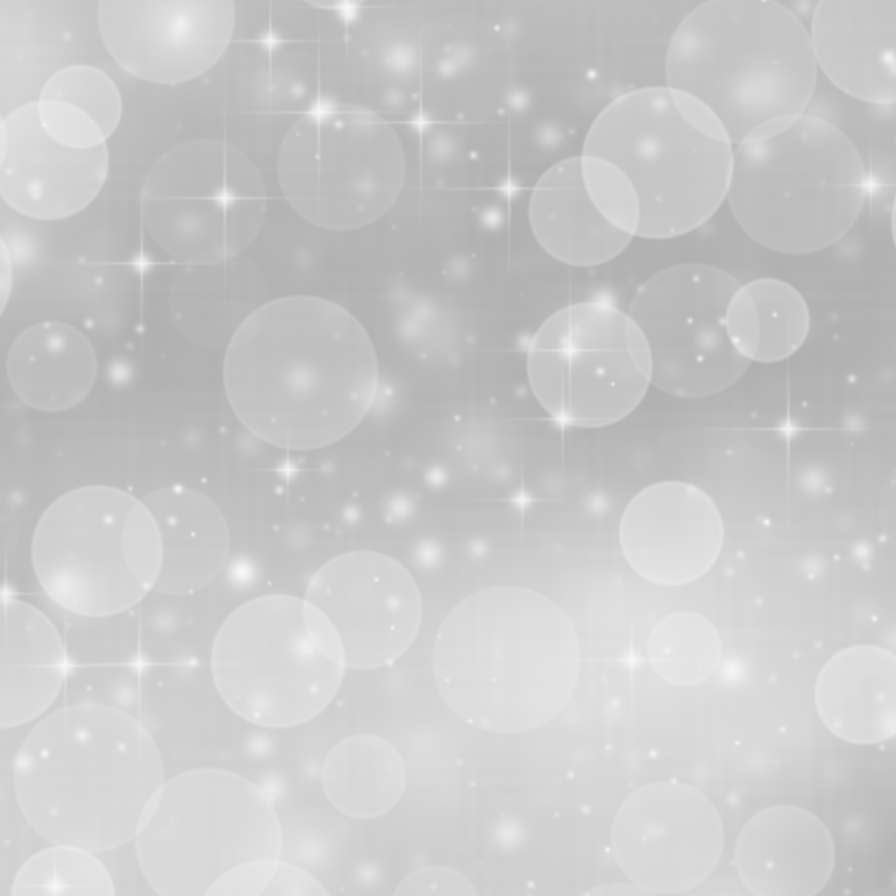
Give the GLSL for this background, as a Shadertoy shader.

```glsl
// Silvery bokeh backdrop: translucent discs, soft glows and star sparkles over a grey gradient.
#define DARK_TONE 0.700
#define LIGHT_TONE 0.815
#define DISC_CELLS 6.0
#define DISC_RADIUS vec2(0.040, 0.088)
#define DISC_OPACITY 0.34
#define RIM_WIDTH 0.0028
#define HAZE_RADIUS 0.040
#define GLOW_RADIUS 0.0135
#define SPARK_RADIUS 0.0042
#define STAR_COUNT 18
#define RAY_LENGTH 0.032
#define RAY_WIDTH 0.0019

vec3 hash3(vec2 p) {
    vec3 q = fract(vec3(p.xyx) * vec3(0.1031, 0.1030, 0.0973));
    q += dot(q, q.yxz + 33.33);
    return fract((q.xxy + q.yzz) * q.zyx);
}

// Layered sines, roughly -1 to 1
float drift(vec2 p) {
    return 0.5 * sin(p.x * 9.0 + 2.0 * sin(p.y * 7.0))
         + 0.3 * sin(p.y * 17.0 - p.x * 8.0 + 1.3)
         + 0.2 * sin(p.x * 27.0 + p.y * 21.0);
}

float blob(vec2 p, vec2 center, vec2 size) {
    vec2 d = (p - center) / size;
    return exp(-dot(d, d));
}

float backdrop(vec2 p) {
    float tone = mix(LIGHT_TONE, DARK_TONE, smoothstep(0.22, 0.62, p.y));
    tone += 0.035 * smoothstep(0.7, 1.0, p.y);
    tone += 0.060 * blob(p, vec2(0.72, 0.28), vec2(0.22, 0.16));
    tone += 0.110 * blob(p, vec2(0.0, 0.88), vec2(0.11, 0.22));
    tone -= 0.110 * blob(p, vec2(1.02, 0.04), vec2(0.16, 0.12));
    tone -= 0.060 * blob(p, vec2(0.0, 0.33), vec2(0.08, 0.09));
    return tone + 0.012 * drift(p);
}

// Opacity of overlapping discs, one candidate per cell
float discs(vec2 p) {
    float clear = 1.0;
    vec2 cell = floor(p * DISC_CELLS);
    for (int j = -1; j <= 1; j++)
    for (int i = -1; i <= 1; i++) {
        vec2 id = cell + vec2(i, j);
        vec3 place = hash3(id + 17.0), look = hash3(id + 71.0);
        float radius = mix(DISC_RADIUS.x, DISC_RADIUS.y, place.z);
        float d = length(p - (id + place.xy) / DISC_CELLS) - radius;
        float opacity = DISC_OPACITY * look.x * step(0.12, look.y);
        float fill = 1.0 - smoothstep(-RIM_WIDTH, RIM_WIDTH, d);
        float rim = exp(-pow((d + RIM_WIDTH) / RIM_WIDTH, 2.0));
        float inner = 0.82 + 0.18 * smoothstep(-radius, 0.0, d);
        clear *= 1.0 - opacity * (fill * inner + 0.22 * rim);
    }
    return 1.0 - clear;
}

// Opacity of scattered round lights, one per cell, thinned into clusters
float lights(vec2 p, float cells, float radius, float seed) {
    float clear = 1.0;
    vec2 cell = floor(p * cells);
    for (int j = -1; j <= 1; j++)
    for (int i = -1; i <= 1; i++) {
        vec2 id = cell + vec2(i, j);
        vec3 place = hash3(id + seed);
        vec2 center = (id + place.xy) / cells;
        float strength = hash3(id + seed + 43.0).x;
        strength *= strength * smoothstep(-0.9, 0.5, drift(center + seed));
        float size = radius * mix(0.55, 1.3, place.z);
        clear *= 1.0 - strength * blob(p, center, vec2(size));
    }
    return 1.0 - clear;
}

// Opacity of four-pointed stars with thin axis-aligned rays
float stars(vec2 p, float aspect) {
    float clear = 1.0;
    for (int i = 0; i < STAR_COUNT; i++) {
        vec3 h = hash3(vec2(float(i) * 3.7, 9.0));
        vec2 d = abs(p - h.xy * vec2(aspect, 1.0));
        float reach = RAY_LENGTH * mix(0.5, 1.5, h.z);
        vec2 across = exp(-d * d / (RAY_WIDTH * RAY_WIDTH));
        vec2 along = exp(-d / reach);
        float rays = max(along.x * across.y, along.y * across.x);
        float core = blob(d, vec2(0.0), vec2(0.011));
        clear *= (1.0 - 0.42 * rays) * (1.0 - 0.75 * core);
    }
    return 1.0 - clear;
}

float screenOver(float tone, float opacity) {
    return mix(tone, 0.98, opacity);
}

void mainImage(out vec4 fragColor, in vec2 fragCoord) {
    vec2 p = fragCoord / iResolution.y;
    float tone = backdrop(p);

    // Faint woven streaks
    vec2 weave = sin(p * 190.0 + 3.0 * sin(p * 47.0)) * sin(p.yx * 13.0 + p * 31.0);
    tone += 0.004 * (weave.x + weave.y);

    // Discs, then lights from softest to sharpest
    tone = screenOver(tone, discs(p));
    tone = screenOver(tone, 0.50 * lights(p, 7.0, HAZE_RADIUS, 5.0));
    tone = screenOver(tone, 0.95 * lights(p, 15.0, GLOW_RADIUS, 131.0));
    tone = screenOver(tone, 0.90 * lights(p, 19.0, SPARK_RADIUS, 257.0));
    tone = screenOver(tone, stars(p, iResolution.x / iResolution.y));

    fragColor = vec4(vec3(clamp(tone, 0.0, 1.0)), 1.0);
}
```
